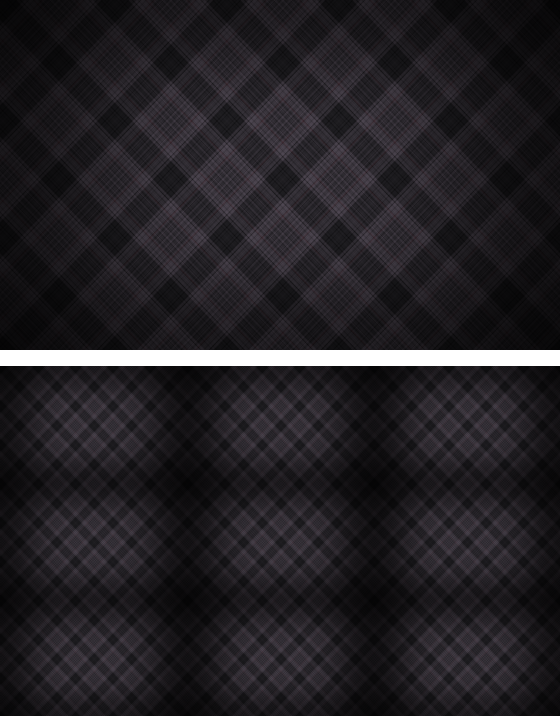
Top: one tile. Bottom: repeated 3 by 3.
Write a Shadertoy shader that draws this pattern.

```glsl
// Dark diagonal tartan cloth, five repeats across and three down, dimmed towards the edges.

float hash(float n) {
    return fract(sin(n * 12.9898) * 43758.5453);
}

// Share of a pixel covered by a stripe of the given centre and half width
float stripe(float d, float centre, float halfWidth, float pixel) {
    float lo = max(d - 0.5 * pixel, centre - halfWidth);
    float hi = min(d + 0.5 * pixel, centre + halfWidth);
    return max(hi - lo, 0.0) / pixel;
}

// Smooth brightness noise along the thread count
float threadNoise(float x) {
    float i = floor(x);
    return mix(hash(i), hash(i + 1.0), smoothstep(0.0, 1.0, x - i));
}

// Colour of one set of threads; the mirrored sett repeats every unit
vec3 sett(float t, float pixel) {
    float d = abs(fract(t + 0.5) - 0.5);
    vec3 charcoal = vec3(0.118, 0.114, 0.128);
    vec3 mauve = vec3(0.280, 0.254, 0.292);

    // Broad dark band against the light ground
    vec3 col = mix(mauve, charcoal, stripe(d, 0.0, 0.15, pixel));

    // Wide dark stripes in the middle of the light ground
    for (int i = 0; i < 3; i++) {
        float k = float(i);
        col = mix(col, charcoal, (0.75 - 0.13 * k) * stripe(d, 0.5 - 0.068 * k, 0.021, pixel));
    }

    // Sparse, unevenly spaced dark lines across the whole sett
    for (int i = 0; i < 9; i++) {
        float k = float(i);
        float centre = 0.03 + 0.052 * k + 0.026 * hash(k + 5.0);
        float strength = 0.45 + 0.45 * hash(k + 17.0);
        col = mix(col, charcoal * 0.35, strength * stripe(d, centre, 0.006, pixel));
    }

    // Dark edge of the band, a reddish line and a pale line along the band
    col = mix(col, charcoal * 0.5, 0.8 * stripe(d, 0.153, 0.006, pixel));
    col = mix(col, vec3(0.28, 0.17, 0.20), 0.7 * stripe(d, 0.318, 0.008, pixel));
    col = mix(col, vec3(0.18, 0.17, 0.19), 0.5 * stripe(d, 0.0, 0.008, pixel));

    return col * (0.92 + 0.22 * threadNoise(d * 72.0));
}

void mainImage(out vec4 fragColor, in vec2 fragCoord) {
    vec2 uv = fragCoord / iResolution.xy - 0.5;
    vec2 repeats = vec2(5.0, 3.0);

    // Diagonal thread axes, whole periods across the canvas
    vec2 p = (uv - vec2(0.005, -0.0125)) * repeats;
    float pixel = length(repeats / iResolution.xy);

    // Even blend of the two crossing thread sets
    vec3 col = 0.5 * (sett(p.x + p.y, pixel) + sett(p.x - p.y, pixel));

    // Periodic shading: flat in the middle, dark on the wrapped edges
    vec2 s = sin(3.14159 * uv);
    vec2 edge = s * s * s * s;
    col *= (1.0 - 0.64 * edge.x) * (1.0 - 0.47 * edge.y);

    fragColor = vec4(col, 1.0);
}
```
